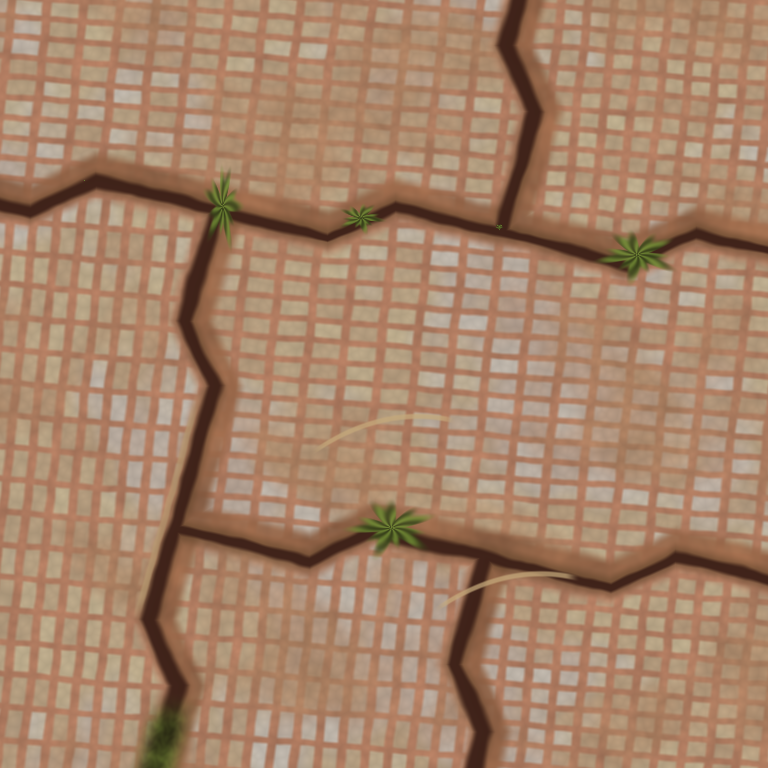
Write a WebGL 2 fragment shader that draws this texture.

```glsl
#version 300 es
precision highp float;
uniform vec2 u_resolution;
out vec4 outColor;

#define PERIOD 0.39
#define ZIG 0.048
#define CELL vec2(0.047, 0.0265)
#define BEVEL_WIDTH 0.036
#define ROW_GAP 0.0075
#define COLUMN_GAP 0.0105
#define WEAR 0.55
#define TUFT_SIZE 0.042

const vec3 CLAY = vec3(0.68, 0.475, 0.37);
const vec3 WORN = vec3(0.66, 0.49, 0.37);
const vec3 PAD = vec3(0.71, 0.65, 0.53);
const vec3 PALE = vec3(0.71, 0.68, 0.64);
const vec3 BEVEL = vec3(0.57, 0.385, 0.27);
const vec3 SOIL = vec3(0.35, 0.25, 0.15);
const vec3 SHADOW = vec3(0.23, 0.12, 0.09);
const vec3 LEAF = vec3(0.34, 0.43, 0.16);
const vec3 STRAW = vec3(0.77, 0.66, 0.48);

vec2 hash2(vec2 p) {
  return fract(sin(vec2(dot(p, vec2(127.1, 311.7)), dot(p, vec2(269.5, 183.3)))) * 4375.85);
}

// Layered sines, roughly -1 to 1
float waves(vec2 p) {
  float sum = 0.0, amp = 0.55;
  for (int i = 0; i < 4; i++) {
    sum += amp * sin(p.x + 1.3 * sin(0.9 * p.y)) * cos(p.y + sin(0.7 * p.x));
    p = mat2(1.5, 1.1, -1.1, 1.5) * p + 2.7;
    amp *= 0.62;
  }
  return sum;
}

// Cellular noise: distance to the nearest scattered point
float cellular(vec2 p) {
  vec2 id = floor(p);
  float nearest = 2.0;
  for (int y = -1; y <= 1; y++)
    for (int x = -1; x <= 1; x++) {
      vec2 n = id + vec2(x, y);
      nearest = min(nearest, length(n + hash2(n) - p));
    }
  return nearest;
}

// Short steep rise, then a long fall
float zigzag(float t) {
  t = fract(t);
  return min(t / 0.22, (1.0 - t) / 0.78);
}

float rowHeight(float x, float row) {
  x += 0.025 * row;
  return 0.727 - 0.42 * row - 0.088 * x + ZIG * zigzag((x - 0.039) / PERIOD);
}

// Signed distances to joints, positive above or to the right
float rowJoint(vec2 p, float row) {
  return 0.93 * (p.y - rowHeight(p.x, row));
}

float columnJoint(vec2 p, float row) {
  vec2 kink = vec2(0.658, 0.941) - row * vec2(0.033, 0.404) + mod(row, 2.0) * vec2(-0.384, 0.046);
  float down = kink.y - p.y;
  return 0.95 * (p.x - kink.x + 0.12 * down - ZIG * zigzag(down / PERIOD));
}

// Accumulates bevel, gap and nearest edge for one joint
void addJoint(float d, float width, float on, inout vec3 joint) {
  float bevel = smoothstep(-0.006, 0.003, d) * (1.0 - smoothstep(0.7, 1.15, d / BEVEL_WIDTH));
  float gap = 1.0 - smoothstep(0.45 * width, 1.25 * width, abs(d));
  joint.x = max(joint.x, on * bevel);
  joint.y = max(joint.y, on * gap);
  joint.z = min(joint.z, mix(1.0, abs(d), on));
}

// Skewed grid of raised pads; x is coverage, y is a tone per pad
vec2 pads(vec2 p, vec2 cell, float block) {
  vec2 q = vec2(p.x - 0.11 * p.y, p.y + 0.08 * p.x) + 0.0022 * waves(p * 24.0);
  q = q / cell + 0.37 * block;
  vec2 gap = (0.5 - abs(fract(q) - 0.5)) * cell;
  float cover = smoothstep(0.003, 0.0085, gap.x) * smoothstep(0.0015, 0.0065, gap.y);
  return vec2(cover, hash2(floor(q) + block).x);
}

// Ragged leaf clump: x is coverage, y is blade shade
vec2 tuft(vec2 p, float size, float seed) {
  float a = atan(p.y, p.x + 0.0001);
  float ragged = 0.68 + 0.2 * sin(5.0 * a + seed) + 0.16 * sin(11.0 * a + 2.0 * seed);
  float d = length(p) / max(size * TUFT_SIZE, 0.0001);
  return vec2(1.0 - smoothstep(0.65, 1.2, d / ragged), 0.5 + 0.5 * sin(9.0 * a + 6.0 * d + seed));
}

void main() {
  vec2 p = gl_FragCoord.xy / u_resolution;
  float aa = 1.5 / min(u_resolution.x, u_resolution.y);
  vec2 bent = p + 0.003 * vec2(waves(p * 19.0), waves(p.yx * 21.0 + 4.0));

  // Joint layout
  float upper = rowJoint(bent, 0.0), lower = rowJoint(bent, 1.0);
  float topCol = columnJoint(bent, 0.0), midCol = columnJoint(bent, 1.0), lowCol = columnJoint(bent, 2.0);
  float above = smoothstep(-aa, aa, upper), right = smoothstep(-aa, aa, midCol);
  float below = smoothstep(-aa, aa, -lower) * right;
  float vary = 1.0 + 0.45 * waves(p * 13.0 + 2.0);
  vec3 joint = vec3(0.0, 0.0, 1.0);
  addJoint(upper, ROW_GAP * vary, 1.0, joint);
  addJoint(lower, ROW_GAP * vary, right, joint);
  addJoint(topCol, COLUMN_GAP * vary, above, joint);
  addJoint(midCol, COLUMN_GAP * vary, 1.0 - above, joint);
  addJoint(lowCol, COLUMN_GAP * vary, below, joint);

  // Each block has its own grid, some turned a quarter
  float block = upper > 0.0 ? step(0.0, topCol) : midCol < 0.0 ? 3.0 : lower > 0.0 ? 2.0 : 4.0 + step(0.0, lowCol);
  vec2 cell = block == 3.0 || block == 4.0 ? CELL.yx * vec2(1.15, 0.9) : CELL;
  if (block == 1.0 || block == 5.0) cell.x *= 0.75;
  vec2 pad = pads(p, cell, block);

  // Worn clay and pads
  float wear = smoothstep(-0.1, 0.75, waves(p * vec2(8.0, 11.0) + block * 1.7));
  float grit = cellular(p * 75.0) - 0.45;
  vec3 color = mix(CLAY, WORN, wear) * (1.0 + 0.07 * waves(p * 45.0));
  vec3 padColor = mix(PAD, PALE, smoothstep(0.1, 0.7, waves(p * 7.0 + 5.0) + 0.4 * pad.y));
  float cover = pad.x * (1.0 - WEAR * wear) * (0.72 + 0.28 * pad.y) * smoothstep(0.01, 0.028, joint.z);
  color = mix(color, padColor * (0.96 + 0.08 * pad.y), cover) * (1.0 - 0.09 * grit);

  // Bevels, soil and dark gaps
  color = mix(color, BEVEL * (1.0 + 0.14 * waves(p * 30.0)), 0.9 * joint.x);
  color = mix(color, SOIL, 0.55 * (1.0 - smoothstep(0.004, 0.02, joint.z)));
  color = mix(color, SHADOW, 0.92 * joint.y);

  // Dry stems, lying loose and along the middle column
  for (int i = 0; i < 2; i++) {
    vec2 q = p - vec2(0.5, 0.447) - float(i) * vec2(0.16, -0.205);
    float d = abs(q.y - 0.22 * q.x + 2.5 * q.x * q.x - 0.006);
    float stem = (1.0 - smoothstep(0.0015, 0.005, d)) * (1.0 - smoothstep(0.075, 0.095, abs(q.x)));
    color = mix(color, STRAW, 0.75 * stem);
  }
  float fringe = 1.0 - smoothstep(0.002, 0.006, abs(midCol + 0.016));
  color = mix(color, STRAW * 0.93, 0.6 * fringe * smoothstep(0.19, 0.23, p.y) * (1.0 - smoothstep(0.44, 0.5, p.y)));

  // Grass and moss rooted in the joints
  for (int k = 0; k < 10; k++) {
    float row = float(k / 5), n = float(k % 5);
    float size = row < 0.5 ? 0.5 + 0.5 * cos(2.4 * (n - 1.4)) : 1.1 * max(0.0, 1.0 - abs(n - 2.0));
    float x = 0.11 + 0.18 * n + 0.04 * row;
    vec2 q = p - vec2(x, rowHeight(x, row) + 0.008);
    vec2 leaf = tuft(q * (n == 1.0 ? vec2(1.3, 0.6) : vec2(0.8, 1.2)), size, n + 3.0 * row);
    color = mix(color, LEAF * (0.65 + 0.6 * leaf.y), 0.85 * leaf.x);
  }
  float moss = (1.0 - smoothstep(0.01, 0.036, abs(midCol))) * (1.0 - smoothstep(0.05, 0.1, p.y));
  color = mix(color, LEAF * (0.75 + 0.4 * waves(p * 60.0)), 0.75 * moss);
  outColor = vec4(color, 1.0);
}
```
